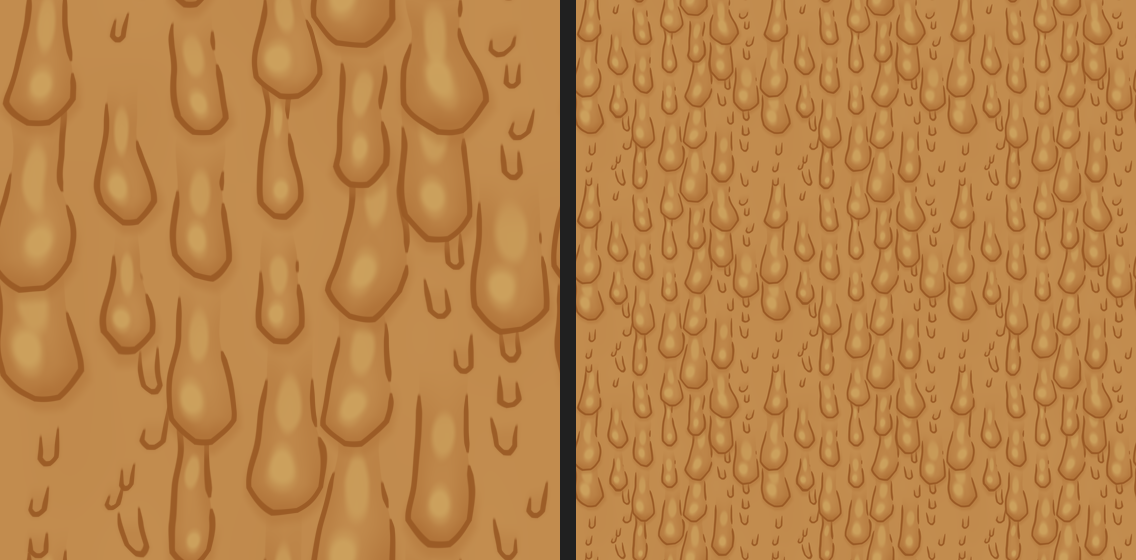
Left: one tile. Right: repeated 3 by 3.
Write a WebGL 1 fragment shader that draws this texture.

```glsl
precision highp float;
// Seamless hand-painted caramel surface with outlined, glossy drips.
uniform vec2 u_resolution;

const vec3 BASE = vec3(0.765, 0.555, 0.312);
const vec3 SHADE = vec3(0.695, 0.455, 0.225);
const vec3 LINE = vec3(0.605, 0.355, 0.145);
const vec3 LIGHT = vec3(0.805, 0.640, 0.370);
const vec2 GRID = vec2(7.0, 4.0);
const float SOFT = 0.0016;

vec3 hash3(vec2 p) {
  vec3 q = fract(p.xyx * vec3(0.1031, 0.1030, 0.0973));
  q += dot(q, q.yxz + 33.33);
  return fract((q.xxy + q.yzz) * q.zyx);
}

// Value noise in two channels that wraps after a whole number of cells.
vec2 tileNoise(vec2 uv, vec2 period, float seed) {
  vec2 p = uv * period;
  vec2 i = floor(p);
  vec2 f = p - i;
  f = f * f * (3.0 - 2.0 * f);
  vec2 a = mod(i, period) + seed;
  vec2 b = mod(i + 1.0, period) + seed;
  vec2 lower = mix(hash3(a).xy, hash3(vec2(b.x, a.y)).xy, f.x);
  vec2 upper = mix(hash3(vec2(a.x, b.y)).xy, hash3(b).xy, f.x);
  return mix(lower, upper, f.y);
}

float below(float edge, float softness, float x) {
  return 1.0 - smoothstep(edge - softness, edge + softness, x);
}

// Half-faceted round bulb below y = 0, narrowing neck above it.
float dripDistance(vec2 p, float radius, float neck, float height) {
  float ax = abs(p.x);
  float facet = max(max(ax, -p.y), 0.76 * (ax - p.y));
  float bulb = mix(length(p), facet, 0.55) - radius;
  float side = ax - mix(radius, neck, smoothstep(0.0, 0.55 * height, p.y));
  return p.y < 0.0 ? bulb : side;
}

// Outline that tapers at both upper ends and breaks once on the right.
float outline(vec2 p, float d, vec2 ends, float gap, float width) {
  float end = p.x < 0.0 ? ends.x : ends.y;
  float taper = smoothstep(0.0, 0.04, end - p.y);
  if (p.x > 0.0) taper *= smoothstep(0.006, 0.03, abs(p.y - gap));
  float halfWidth = width * (0.35 + 0.65 * taper);
  return below(halfWidth, SOFT, abs(d)) * smoothstep(0.0, 0.2, taper);
}

float ellipse(vec2 p, vec2 center, vec2 radii) {
  return below(0.85, 0.25, length((p - center) / radii));
}

vec3 paintDrip(vec3 color, vec2 p, vec3 size, vec3 variation, float brush) {
  float radius = mix(0.034, 0.073, size.x);
  float neck = radius * mix(0.52, 0.85, size.y);
  float height = mix(0.17, 0.30, size.z) + 0.5 * (radius - 0.04);
  p.x += (variation.x - 0.5) * 0.7 * p.y / (1.0 + abs(p.y) / radius);
  float d = dripDistance(p, radius, neck, height);

  // Shadow under the bulb
  float shadowDistance = dripDistance(p + vec2(-0.003, 0.012), radius, neck, height);
  float shadow = below(0.010, 0.012, shadowDistance) * below(0.4 * radius, 0.7 * radius, p.y);
  color = mix(color, SHADE, 0.48 * shadow);

  // Body, darker along its rim and toward the tip
  float fade = 1.0 - smoothstep(0.5, 1.0, p.y / height);
  float rim = smoothstep(-0.75 * radius, -0.05 * radius, d);
  float tip = below(0.0, 1.1 * radius, p.y);
  float tone = 0.20 + 0.30 * rim + 0.45 * tip * (0.4 + 0.6 * rim) + 0.35 * (brush - 0.5);
  vec3 body = mix(BASE, SHADE, clamp(tone, 0.0, 1.0));

  // Gloss on the bulb and a paler streak up the neck
  vec2 shine = radius * vec2(0.4 * variation.y - 0.32, 0.25);
  float streakY = mix(0.36, 0.48, variation.z) * height + 0.3 * radius;
  float streak = ellipse(p, vec2(0.0, streakY), vec2(0.55 * neck, 0.95 * radius));
  body = mix(body, LIGHT, 0.68 * streak);
  body = mix(body, LIGHT, 0.45 * ellipse(p, shine, radius * vec2(0.46, 0.72)));
  body = mix(body, LIGHT, 0.80 * ellipse(p, shine, radius * vec2(0.36, 0.48)));
  color = mix(color, body, below(0.0, SOFT, d) * fade);

  vec2 ends = height * mix(vec2(0.45), vec2(0.95), variation.zy);
  float gap = height * mix(0.12, 0.6, variation.x);
  return mix(color, LINE, 0.95 * outline(p, d, ends, gap, 0.0052));
}

// Small open hooks scattered down a cell
vec3 paintHooks(vec3 color, vec2 p, vec2 key) {
  for (int k = 0; k < 3; k++) {
    vec3 r = hash3(key + 17.0 * float(k + 1));
    vec2 q = p - vec2((r.x - 0.5) * 0.085, 0.085 * float(k) - 0.035 + 0.02 * r.y);
    q.x += (r.y - 0.5) * 0.4 * q.y;
    float radius = mix(0.009, 0.019, r.z);
    float d = dripDistance(q, radius, radius * 1.05, 0.08);
    color = mix(color, SHADE, 0.30 * below(0.006, 0.008, d) * below(0.025, 0.02, q.y));
    vec2 ends = mix(vec2(0.018), vec2(0.065), r.yx);
    color = mix(color, LINE, 0.95 * outline(q, d, ends, 1.0, 0.0047));
  }
  return color;
}

void main() {
  vec2 uv = gl_FragCoord.xy / u_resolution;
  float brush = tileNoise(uv, vec2(24.0, 9.0), 5.0).x;
  float wash = tileNoise(uv, vec2(8.0, 5.0), 41.0).x;
  vec3 color = mix(BASE, SHADE, 0.16 * wash);
  uv += 0.014 * (tileNoise(uv, vec2(15.0), 73.0) - 0.5);

  // Staggered columns, painted from the lowest drip upward
  for (int i = -1; i <= 1; i++) {
    float column = floor(uv.x * GRID.x) + float(i);
    float wrapped = mod(column, GRID.x);
    float stagger = fract(wrapped * 3.0 / GRID.x);
    for (int j = -1; j <= 1; j++) {
      float row = floor(uv.y * GRID.y - stagger) + float(j);
      vec2 key = vec2(wrapped, mod(row, GRID.y)) + 11.0;
      vec3 place = hash3(key);
      vec2 center = (vec2(column, row + stagger) + vec2(0.5, 0.3)) / GRID;
      vec2 p = uv - center - (place.xy - 0.5) * vec2(0.035, 0.07);
      if (place.z < 0.22) color = paintHooks(color, p, key);
      else color = paintDrip(color, p, hash3(key + 31.0), hash3(key + 59.0), brush);
    }
  }
  gl_FragColor = vec4(color, 1.0);
}
```
